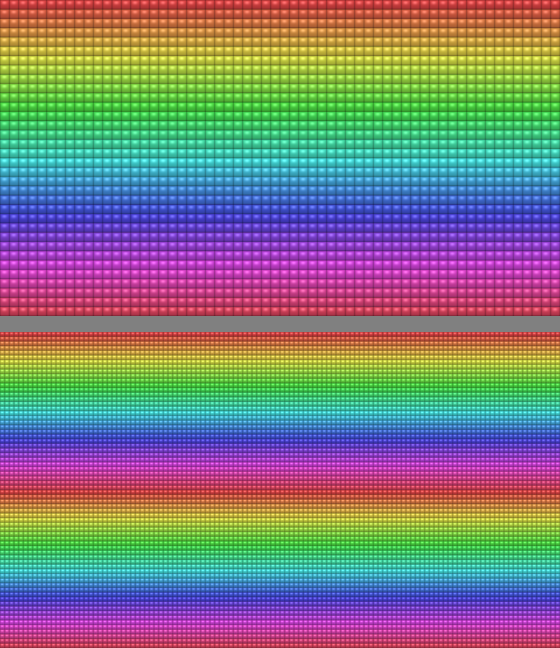
Top: one tile. Bottom: repeated 2 by 2.
Write a WebGL 2 fragment shader that draws this pattern.

```glsl
#version 300 es
precision highp float;
// A grid of small glossy tiles, one rainbow hue per row, running once round
// the hue circle from top to bottom. Each tile is a vertical light ramp with
// rounded dark rims, a soft highlight and thin seams; whole counts make it tile.

uniform vec2 u_resolution;
out vec4 fragColor;

const vec2  TILES = vec2(60.0, 34.0);          // repeats across and down
const float SATURATION = 0.70;
const float VALUE = 0.79;
const float LIGHT_BOTTOM = 0.82;               // brightness at the tile foot
const float LIGHT_TOP = 1.12;                  // brightness at the tile head
const float RIM_WIDTH = 0.22;                  // soft shading, in tiles
const float RIM_DARKNESS = 0.10;
const vec2  SEAM_HALF_WIDTH = vec2(0.035, 0.04);
const vec2  SEAM_DARKNESS = vec2(0.20, 0.24);  // vertical, horizontal seams
const vec2  GLOSS_CENTER = vec2(0.47, 0.72);
const vec2  GLOSS_RADIUS = vec2(0.26, 0.20);
const float GLOSS_STRENGTH = 0.20;

vec3 hsvToRgb(float hue, float saturation, float value) {
    vec3 ramp = abs(fract(hue + vec3(0.0, 2.0, 1.0) / 3.0) * 6.0 - 3.0) - 1.0;
    return value * mix(vec3(1.0), clamp(ramp, 0.0, 1.0), saturation);
}

// Antialiased coverage of a seam; lines thinner than a pixel fade instead.
vec2 seamCoverage(vec2 edgeDistance, vec2 pixel) {
    vec2 halfWidth = max(SEAM_HALF_WIDTH, 0.5 * pixel);
    vec2 inner = halfWidth - 0.5 * pixel;
    vec2 line = 1.0 - smoothstep(inner, halfWidth + 0.5 * pixel, edgeDistance);
    return line * SEAM_HALF_WIDTH / halfWidth;
}

void main() {
    vec2 grid = gl_FragCoord.xy / u_resolution * TILES;
    vec2 pixel = TILES / u_resolution;         // one pixel, in tiles
    vec2 local = fract(grid);
    vec2 edgeDistance = min(local, 1.0 - local);

    // One hue per row, counted from the top
    float row = TILES.y - 1.0 - floor(grid.y);
    vec3 color = hsvToRgb(row / TILES.y, SATURATION, VALUE);

    // Light ramp, meeting at its middle value across the row edge
    float height = mix(0.5, local.y, smoothstep(0.0, 0.5 * pixel.y, edgeDistance.y));
    color *= mix(LIGHT_BOTTOM, LIGHT_TOP, height);

    // Rounded rims and thin seams
    vec2 rim = 1.0 - smoothstep(vec2(0.0), vec2(RIM_WIDTH), edgeDistance);
    vec2 seam = seamCoverage(edgeDistance, pixel);
    vec2 shade = (1.0 - RIM_DARKNESS * rim) * (1.0 - SEAM_DARKNESS * seam);
    color *= shade.x * shade.y;

    // Soft highlight in the upper part of the tile
    vec2 fromGloss = (local - GLOSS_CENTER) / GLOSS_RADIUS;
    color += GLOSS_STRENGTH * exp(-dot(fromGloss, fromGloss)) * (1.0 - max(rim.x, rim.y));

    fragColor = vec4(clamp(color, 0.0, 1.0), 1.0);
}
```
